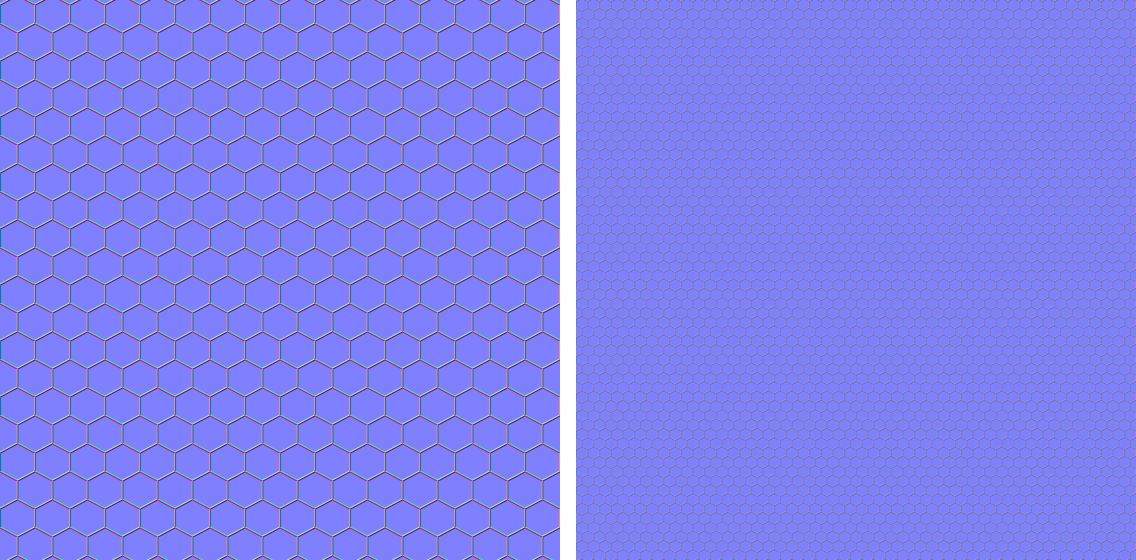
Left: one tile. Right: repeated 3 by 3.
Write a WebGL 2 fragment shader that draws this texture map.

```glsl
#version 300 es
precision highp float;
// Tiling normal map of flat hexagonal plates separated by thin V-shaped grooves.

#define COLUMNS 16.0          // hexagons across
#define ROWS 20.0             // hexagon rows up (even, so the stagger wraps)
#define GROOVE_HALF 0.0019    // half width of a groove, in canvas units
#define STEEPNESS 7.0         // slope of the groove walls
#define FLAT_COLOR vec3(0.495, 0.5, 1.0)

uniform vec2 u_resolution;
out vec4 fragColor;

const float CELL_WIDTH = 1.0 / COLUMNS;
const float APEX = 2.0 / (3.0 * ROWS);   // centre to top corner

// Offset from the nearest centre of a rectangular lattice.
vec2 latticeOffset(vec2 p, vec2 origin) {
    vec2 period = vec2(CELL_WIDTH, 2.0 / ROWS);
    return (fract((p - origin) / period + 0.5) - 0.5) * period;
}

// Distance to the nearest hexagon edge (positive inside) in x,
// outward direction of that edge in yz.
vec3 hexEdge(vec2 p) {
    vec2 a = abs(p);
    vec2 side = vec2(p.x < 0.0 ? -1.0 : 1.0, p.y < 0.0 ? -1.0 : 1.0);
    vec2 slantNormal = normalize(vec2(APEX / CELL_WIDTH, 1.0));
    float upright = 0.5 * CELL_WIDTH - a.x;
    float slanted = dot(vec2(0.0, APEX) - a, slantNormal);
    return upright < slanted ? vec3(upright, side.x, 0.0)
                             : vec3(slanted, side * slantNormal);
}

// Share of a pixel, centred at d, that lies between lo and hi.
float coverage(float d, float lo, float hi, float halfPixel) {
    float overlap = min(d + halfPixel, hi) - max(d - halfPixel, lo);
    return clamp(overlap / (2.0 * halfPixel), 0.0, 1.0);
}

// Encodes a groove wall facing the given way; green points down.
vec3 wallColor(vec2 facing) {
    vec3 normal = normalize(vec3(facing * STEEPNESS, 1.0));
    return 0.5 + 0.5 * normal * vec3(1.0, -1.0, 1.0);
}

void main() {
    vec2 uv = gl_FragCoord.xy / u_resolution;
    float halfPixel = 0.5 / min(u_resolution.x, u_resolution.y);

    // Two staggered lattices; the containing hexagon has the larger distance.
    vec2 firstCentre = vec2(0.0, 0.5 / ROWS);
    vec2 stagger = vec2(0.5 * CELL_WIDTH, 1.0 / ROWS);
    vec3 even = hexEdge(latticeOffset(uv, firstCentre));
    vec3 odd = hexEdge(latticeOffset(uv, firstCentre + stagger));
    vec3 edge = even.x > odd.x ? even : odd;

    // Near wall tilts towards the edge, far wall tilts back.
    float nearWall = coverage(edge.x, 0.0, GROOVE_HALF, halfPixel);
    float farWall = coverage(edge.x, -GROOVE_HALF, 0.0, halfPixel);
    vec3 color = FLAT_COLOR * (1.0 - nearWall - farWall)
               + wallColor(edge.yz) * nearWall
               + wallColor(-edge.yz) * farWall;

    fragColor = vec4(color, 1.0);
}
```
